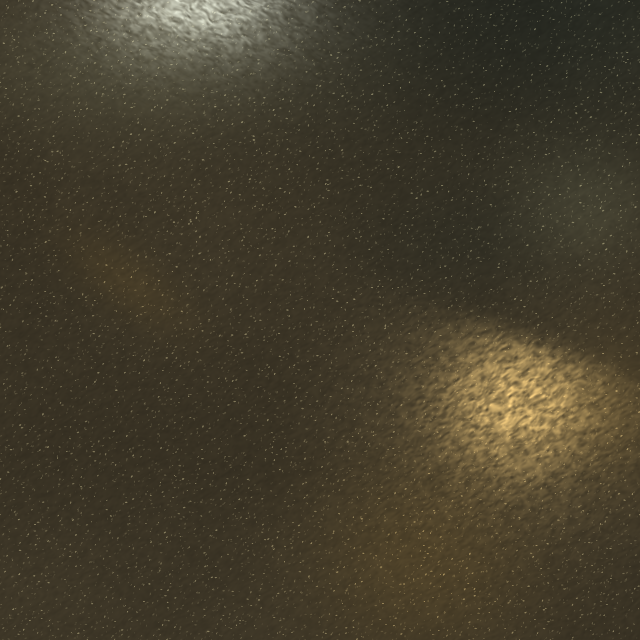
A three.js fragment shader for this texture:

```glsl
// Dark bronze metallic surface with fine pale flakes and two reflected lights.
// Soft Gaussian pools set the tone, jittered cells scatter tilted flakes,
// and stretched noise breaks the highlights into rough glittering grain.

varying vec2 vUv;

const vec3 BRONZE = vec3(0.228, 0.202, 0.145);
const vec3 SHADOW = vec3(0.150, 0.158, 0.128);
const vec3 AMBER = vec3(0.110, 0.075, 0.015);
const vec3 HAZE = vec3(0.055, 0.062, 0.050);
const vec3 SILVER_LIGHT = vec3(0.44, 0.46, 0.45);
const vec3 GOLD_LIGHT = vec3(0.47, 0.385, 0.225);
const vec3 FLAKE = vec3(0.31, 0.30, 0.23);

const vec2 SILVER_POS = vec2(0.31, 1.01);
const vec2 GOLD_POS = vec2(0.81, 0.375);
const vec2 EDGE_POINT = vec2(0.80, 0.475);
const vec2 EDGE_NORMAL = vec2(0.356, 0.934);
const float FLAKE_CELLS = 84.0;
const float FLAKE_SHARE = 0.62;
const float FLAKE_RADIUS = 0.0027;
const float GRAIN_SCALE = 150.0;

float hash(vec2 p) {
  vec3 q = fract(vec3(p.xyx) * 0.1031);
  q += dot(q, q.yzx + 33.33);
  return fract((q.x + q.y) * q.z);
}

float noise(vec2 p) {
  vec2 i = floor(p);
  vec2 f = fract(p);
  f = f * f * (3.0 - 2.0 * f);
  float low = mix(hash(i), hash(i + vec2(1.0, 0.0)), f.x);
  float high = mix(hash(i + vec2(0.0, 1.0)), hash(i + vec2(1.0)), f.x);
  return mix(low, high, f.y);
}

float fbm(vec2 p) {
  float sum = 0.0;
  float weight = 0.5;
  for (int i = 0; i < 4; i++) {
    sum += weight * noise(p);
    p = p * 2.03 + 17.1;
    weight *= 0.5;
  }
  return sum / 0.9375;
}

vec2 turn(vec2 p, float angle) {
  float c = cos(angle);
  float s = sin(angle);
  return vec2(c * p.x + s * p.y, c * p.y - s * p.x);
}

// Elliptical soft spot of light
float pool(vec2 p, vec2 center, vec2 size) {
  vec2 d = (p - center) / size;
  return exp(-dot(d, d));
}

// Tilted oval flakes, one at most per cell
float flakes(vec2 p, float cells, float seed) {
  vec2 base = floor(p * cells);
  float light = 0.0;
  for (int y = -1; y <= 1; y++) {
    for (int x = -1; x <= 1; x++) {
      vec2 id = base + vec2(float(x), float(y)) + seed;
      vec2 jitter = vec2(hash(id + 3.7), hash(id + 71.3));
      vec2 d = p - (id - seed + jitter) / cells;
      d = turn(d, 0.5 + 1.6 * (hash(id + 19.9) - 0.5));
      d.y *= 1.6;
      float radius = FLAKE_RADIUS * mix(0.65, 1.15, hash(id + 47.1));
      float power = mix(0.25, 1.0, pow(hash(id + 91.7), 1.6));
      float present = step(hash(id + 131.3), FLAKE_SHARE);
      float spot = 1.0 - smoothstep(0.25, 1.0, length(d) / radius);
      light = max(light, spot * power * present);
    }
  }
  return light;
}

// Short ridges of rough lacquer, centred on zero
float grain(vec2 p, float angle) {
  vec2 q = turn(p, angle) * GRAIN_SCALE;
  q += 0.9 * vec2(noise(p * 60.0), noise(p * 60.0 + 31.0));
  float coarse = noise(q * vec2(0.65, 1.5));
  float fine = noise(q * vec2(1.3, 2.2) + 53.0);
  return coarse * 0.62 + fine * 0.38 - 0.5;
}

void main() {
  vec2 p = vUv;

  // Broad tone of the surface
  float cloud = fbm(p * 3.0 + 8.0) - 0.5;
  float dark = pool(p, vec2(0.88, 1.02), vec2(0.42, 0.27));
  dark += 0.35 * pool(p, vec2(0.72, 0.62), vec2(0.16, 0.10));
  vec3 color = mix(BRONZE, SHADOW, min(dark, 1.0)) * (1.0 + 0.22 * cloud);
  vec2 streak = turn(p - vec2(0.20, 0.56), -0.65);
  float amber = 0.40 * pool(streak, vec2(0.0), vec2(0.11, 0.045));
  amber += 0.60 * pool(p, vec2(0.66, 0.12), vec2(0.17, 0.16));
  amber += 0.45 * pool(p, vec2(0.97, 0.36), vec2(0.10, 0.12));
  color += AMBER * amber;
  color += HAZE * pool(p, vec2(0.92, 0.68), vec2(0.12, 0.10));
  color += HAZE * pool(p, vec2(0.20, 0.90), vec2(0.28, 0.12));

  // Reflected lights; a slanted shadow edge trims the gold one
  float silver = pool(p, SILVER_POS, vec2(0.135, 0.085));
  silver += 0.14 * pool(p, SILVER_POS, vec2(0.26, 0.15));
  float gold = 0.88 * pool(p, GOLD_POS, vec2(0.115, 0.105));
  gold += 0.16 * pool(p, GOLD_POS - vec2(0.02, 0.04), vec2(0.21, 0.19));
  float edge = dot(p - EDGE_POINT, EDGE_NORMAL);
  gold *= 1.0 - 0.9 * smoothstep(-0.025, 0.035, edge);

  // Grain roughens the lights strongly and the plain surface faintly
  float silverGrain = grain(p, -0.5);
  float goldGrain = grain(p + 5.0, 0.6);
  color *= 1.0 + 0.16 * goldGrain;
  color += SILVER_LIGHT * silver * (1.0 + 1.3 * silverGrain);
  color += GOLD_LIGHT * gold * (1.0 + 1.4 * goldGrain);

  // Flakes fade where the lights wash them out
  float flake = flakes(p, FLAKE_CELLS, 11.0);
  flake = max(flake, 0.45 * flakes(turn(p, 0.4) + 2.0, FLAKE_CELLS * 1.2, 207.0));
  float wash = clamp(silver + gold, 0.0, 1.0);
  vec3 tint = mix(FLAKE, GOLD_LIGHT * 0.8, clamp(amber + gold, 0.0, 1.0));
  color += tint * flake * (1.0 - 0.65 * wash);

  gl_FragColor = vec4(clamp(color, 0.0, 1.0), 1.0);
}
```
